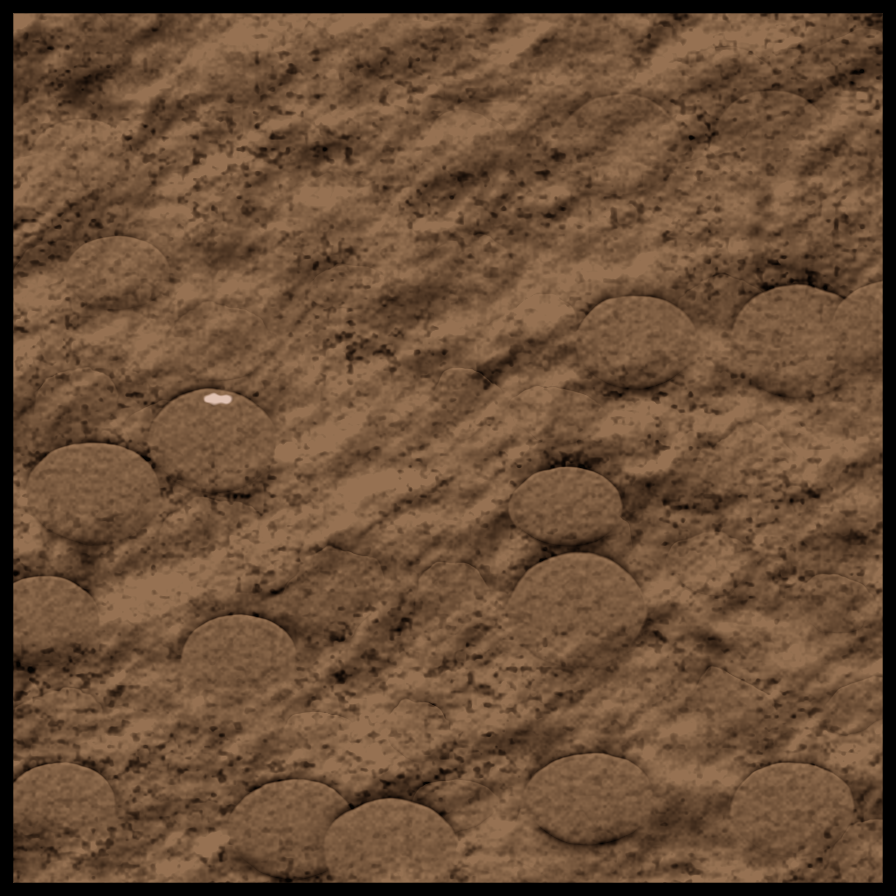
Write a WebGL 2 fragment shader that draws this texture.

```glsl
#version 300 es
precision highp float;
// Grainy brown soil with half-buried rounded stones, inside a thin black frame.

#define BORDER 0.0148
#define LIGHT_SOIL vec3(0.51, 0.38, 0.27)
#define TONE_CURVE vec3(1.0, 1.13, 1.27)
#define BASE_TONE 0.965
#define STONE_CELL 0.19
#define STONE_DENSITY 0.62
#define LUMP_CELL 0.145
#define LUMP_STRENGTH 0.4
#define RELIEF 3.2
#define PIT_DEPTH 0.42
#define GRAIN 0.22
#define GLINT_CELL vec2(1.0, 2.0)

uniform vec2 u_resolution;
out vec4 fragColor;

// x: brightness, y: roughness, z: pale glint
struct Soil { float tone; float rough; float glint; };

float hash(vec2 p) {
  return fract(sin(dot(p, vec2(127.1, 311.7))) * 43758.5453);
}

float noise(vec2 p) {
  vec2 i = floor(p), f = fract(p);
  f = f * f * (3.0 - 2.0 * f);
  return mix(mix(hash(i), hash(i + vec2(1, 0)), f.x),
             mix(hash(i + vec2(0, 1)), hash(i + vec2(1, 1)), f.x), f.y);
}

float fbm(vec2 p) {
  float sum = 0.0, amp = 0.53;
  for (int i = 0; i < 4; i++) {
    sum += amp * noise(p);
    p = mat2(1.6, 1.2, -1.2, 1.6) * p + 3.7;
    amp *= 0.5;
  }
  return sum;
}

// Folds run from lower left to upper right
vec2 slant(vec2 p) {
  return mat2(0.88, -0.47, 0.47, 0.88) * p;
}

float height(vec2 p) {
  return fbm(slant(p) * vec2(7.0, 12.0));
}

// Rounded bodies on a jittered grid, drawn from back to front
void scatter(vec2 p, float cell, float seed, float density, float strength,
             float wobble, inout Soil soil) {
  vec2 base = floor(p / cell);
  float ragged = wobble * (fbm(p * 28.0) - 0.5);
  float broken = 0.6 + 0.8 * noise(p * 55.0);
  for (int j = 1; j >= -1; j--)
  for (int i = -1; i <= 1; i++) {
    vec2 id = base + vec2(i, j);
    vec2 key = id + seed;
    bool shiny = seed < 1.0 && id == GLINT_CELL;
    if (hash(key) > density && !shiny) continue;

    vec2 jitter = vec2(hash(key + 11.3), hash(key + 23.9)) - 0.5;
    vec2 centre = (id + 0.5 + 0.55 * jitter) * cell;
    float size = cell * mix(0.27, 0.41, hash(key + 37.1));
    vec2 q = (p - centre) / (size * vec2(1.0, mix(0.7, 0.88, hash(key + 41.7))));
    float d = length(q) + ragged;
    float up = q.y / max(length(q), 0.01);
    float buried = hash(key + 53.3);
    float clear = strength * mix(1.0, 0.4, smoothstep(0.5, 0.8, centre.y));

    // Shadowed gap above the body
    float inside = 1.0 - smoothstep(0.97, 1.03, d);
    float gap = exp(-8.0 * max(d - 1.0, 0.0)) * smoothstep(-0.1, 0.9, up);
    soil.tone *= 1.0 - min(0.68 * clear * gap * broken, 0.9) * (1.0 - inside);

    // Smooth lit crown, sinking into the ground at its foot
    float crown = inside * clear * mix(0.35, 1.0, smoothstep(-0.9, 0.1, q.y));
    float rim = smoothstep(0.9, 0.98, d) * smoothstep(0.3, 0.9, up);
    soil.tone = mix(soil.tone, 0.94 + 0.07 * q.y + 0.1 * rim, crown);
    soil.rough = mix(soil.rough, 0.35, crown);

    // Dark underside
    float under = exp(-9.0 * abs(d - 0.97)) * smoothstep(0.25, 0.95, -up);
    soil.tone *= 1.0 - min(0.75 * clear * under * broken * buried, 0.85);

    if (shiny) {
      vec2 fleck = (q - vec2(0.08, 0.8)) / vec2(0.24, 0.1);
      soil.glint = 1.0 - smoothstep(0.6, 1.1, length(fleck) + 0.8 * (noise(p * 130.0) - 0.5));
    }
  }
}

void main() {
  vec2 p = gl_FragCoord.xy / u_resolution;
  vec2 warped = p + 0.05 * (vec2(fbm(p * 8.0), fbm(p * 8.0 + 19.0)) - 0.5);

  // Broad folds lit from above, with broken creases
  float h = height(warped);
  Soil soil = Soil(BASE_TONE, 0.0, 0.0);
  soil.rough = 0.45 + 0.75 * smoothstep(0.3, 0.75, fbm(p * 13.0 + 5.0));
  soil.tone += RELIEF * (h - height(warped + vec2(-0.004, 0.012)));
  float ridge = 1.0 - abs(2.0 * fbm(slant(warped) * vec2(4.0, 9.0) + 31.0) - 1.0);
  soil.tone -= 0.26 * smoothstep(0.88, 1.0, ridge) * smoothstep(0.4, 0.7, noise(p * 9.0 + 2.0));

  // Buried lumps, then the clear stones
  scatter(warped, LUMP_CELL, 71.0, 0.8, LUMP_STRENGTH, 0.5, soil);
  scatter(p, STONE_CELL, 0.0, STONE_DENSITY, 1.0, 0.1, soil);

  // Pits, crumbs and fine grain
  float pits = smoothstep(0.52, 0.88, 0.65 * noise(p * vec2(105.0, 150.0)) + 0.35 * noise(p * 240.0));
  vec2 g = p * vec2(140.0, 175.0);
  soil.tone -= PIT_DEPTH * pits * soil.rough;
  soil.tone += GRAIN * (noise(g) - noise(g + vec2(-0.3, 0.8))) * (0.4 + 0.6 * soil.rough);
  soil.tone += 0.16 * (noise(p * 290.0 + 8.0) - 0.5);

  vec3 colour = LIGHT_SOIL * pow(vec3(clamp(soil.tone, 0.04, 1.15)), TONE_CURVE);
  colour = mix(colour, vec3(0.88, 0.76, 0.7), soil.glint);

  // Frame
  vec2 edge = min(p, 1.0 - p);
  colour *= smoothstep(BORDER - 0.001, BORDER + 0.001, min(edge.x, edge.y));
  fragColor = vec4(colour, 1.0);
}
```
